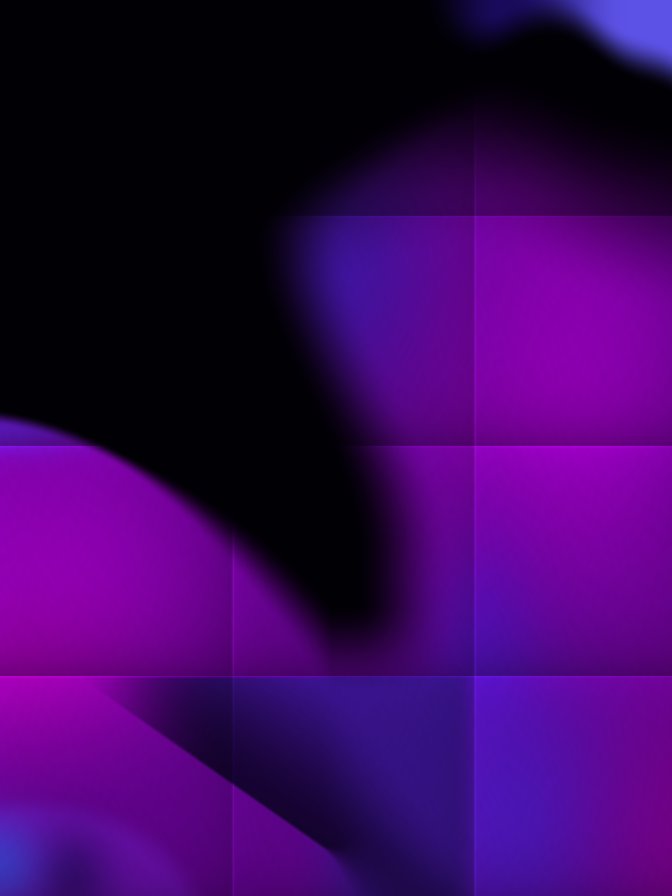
A Shadertoy shader for this background:

```glsl
// Soft round light, 1 at the centre
float glow(vec2 p, vec2 centre, vec2 radius) {
    vec2 d = (p - centre) / radius;
    return exp(-dot(d, d));
}

// Soft step centred on zero
float softEdge(float d, float width) {
    return smoothstep(-width, width, d);
}

// Violet and blue light on the sheet
vec3 paperColor(vec2 p) {
    vec3 magenta = vec3(0.56, 0.0, 0.70);
    vec3 violet = vec3(0.36, 0.01, 0.53);
    vec3 indigo = vec3(0.24, 0.08, 0.62);

    vec3 col = mix(violet, magenta, glow(p, vec2(0.64, 0.56), vec2(0.17, 0.25)));
    col = mix(col, magenta, glow(p, vec2(0.06, 0.36), vec2(0.19, 0.17)));
    col = mix(col, vec3(0.62, 0.0, 0.65), 0.7 * glow(p, vec2(0.02, 0.25), vec2(0.13, 0.09)));
    col = mix(col, indigo, 0.95 * glow(p, vec2(0.37, 0.70), vec2(0.11, 0.15)));
    col = mix(col, vec3(0.30, 0.06, 0.72), 0.75 * glow(p, vec2(0.54, 0.27), vec2(0.06, 0.12)));
    col = mix(col, vec3(0.28, 0.09, 0.72), 0.9 * glow(p, vec2(0.57, 0.08), vec2(0.12, 0.17)));
    col = mix(col, vec3(0.52, 0.0, 0.55), 0.7 * glow(p, vec2(0.77, 0.04), vec2(0.10, 0.18)));
    col = mix(col, vec3(0.38, 0.12, 0.85), 0.8 * glow(p, vec2(0.0, 0.52), vec2(0.10, 0.025)));
    return col;
}

// Diagonal fold with a shadow falling away above it
vec3 foldShadow(vec3 col, vec2 p) {
    float height = (p.y - 0.238 + 0.698 * (p.x - 0.098)) / 1.22;
    float panel = softEdge(0.245 - p.y, 0.003);
    float beyond = smoothstep(0.36, 0.42, p.x);
    float above = softEdge(height, mix(0.0025, 0.05, beyond));
    float start = smoothstep(0.08, 0.25, p.x);
    float rightEnd = 1.0 - smoothstep(0.50, 0.535, p.x);

    vec3 shade = mix(vec3(0.07, 0.01, 0.17), vec3(0.21, 0.07, 0.52),
                     smoothstep(0.0, 0.17, max(height, 0.0) + 0.5 * max(p.x - 0.36, 0.0)));
    col = mix(col, vec3(0.22, 0.07, 0.52), panel * smoothstep(0.32, 0.42, p.x) * rightEnd);
    return mix(col, shade, panel * above * start * rightEnd * 0.95);
}

// Curved blue lights in the lower left corner
vec3 cornerArcs(vec3 col, vec2 p) {
    float arc = length((p - vec2(0.04, -0.06)) / vec2(0.19, 0.16));
    float inside = softEdge(1.0 - arc, 0.10);
    col = mix(col, vec3(0.42, 0.07, 0.70), 0.75 * inside);
    col = mix(col, vec3(0.20, 0.04, 0.42), 0.9 * glow(p, vec2(0.08, 0.02), vec2(0.045, 0.055)));
    return mix(col, vec3(0.22, 0.24, 0.78), 0.9 * glow(p, vec2(0.0, 0.035), vec2(0.045, 0.05)));
}

// Light and dark flanks of the folded grid, with thin crease lines
float creaseShade(vec2 p) {
    vec2 period = vec2(0.270, 0.257);
    vec2 cell = fract((p - vec2(0.260, 0.245)) / period);
    vec2 toLine = min(cell, 1.0 - cell) * period;
    float shade = 1.0 - 0.28 * exp(-cell.y * 7.0) + 0.12 * exp((cell.y - 1.0) * 8.0);
    shade *= 1.0 + 0.06 * exp(-cell.x * 10.0) - 0.14 * exp((cell.x - 1.0) * 7.0);
    shade += 0.22 * exp(-pow(toLine.x / 0.0014, 2.0));
    return shade + 0.10 * exp(-pow(toLine.y / 0.0014, 2.0));
}

// Lit part of the sheet around the dark sweep
float lightMask(vec2 p) {
    float sideEdge = mix(0.45, 0.335, smoothstep(0.38, 0.74, p.y));
    sideEdge += 3.0 * pow(max(p.y - 0.74, 0.0), 1.5);
    float right = softEdge(p.x - sideEdge, 0.055);
    float top = 0.79 + 0.05 * glow(p, vec2(0.52, 0.8), vec2(0.13, 1.0)) - 0.12 * max(p.x - 0.6, 0.0);
    right *= softEdge(top - 0.02 - p.y, 0.11);

    float fanEdge = max(0.534 - 0.145 * p.x - 1.5 * p.x * p.x, 0.275);
    float fan = softEdge(fanEdge - p.y, mix(0.009, 0.055, smoothstep(0.12, 0.40, p.x)));
    return 1.0 - (1.0 - right) * (1.0 - fan);
}

void mainImage(out vec4 fragColor, in vec2 fragCoord) {
    vec2 p = fragCoord / iResolution.y;

    vec3 col = foldShadow(paperColor(p), p);
    col = cornerArcs(col, p);
    col *= creaseShade(p);

    // Faint fibre grain
    col *= 1.0 + 0.012 * sin(p.x * 410.0 + 2.0 * sin(p.y * 57.0)) * sin(p.y * 230.0 + 3.0 * sin(p.x * 91.0));
    col = mix(vec3(0.004, 0.0, 0.018), col, lightMask(p));

    // Blue light in the upper right corner
    float rim = 0.972 + 0.012 * sin(p.x * 40.0 - 23.0) - 2.5 * pow(max(p.x - 0.64, 0.0), 1.7);
    float lit = softEdge(p.y - rim, 0.026) * smoothstep(0.47, 0.56, p.x);
    vec3 sky = mix(vec3(0.10, 0.04, 0.36), vec3(0.36, 0.32, 0.90), smoothstep(0.57, 0.70, p.x));
    col = mix(col, sky, lit);

    fragColor = vec4(clamp(col, 0.0, 1.0), 1.0);
}
```
